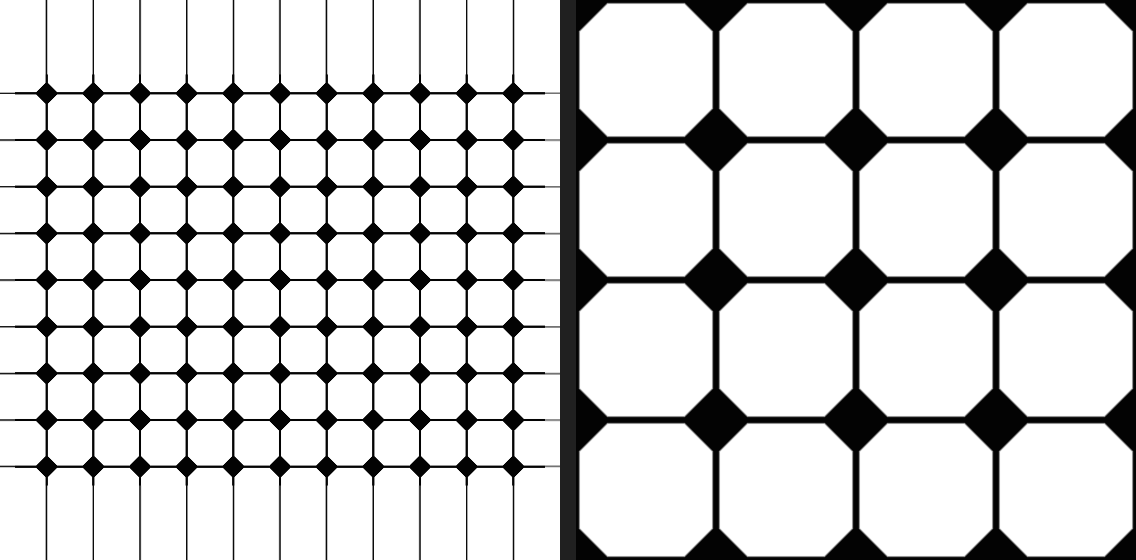
Left, the full canvas; right, a detail of the centre.
Reproduce this pattern procedurally as a three.js fragment shader.

```glsl
varying vec2 vUv;

float hash(float n) {
  return fract(sin(n * 12.9898) * 43758.5453);
}

// Soft-edged coverage of a signed distance.
float fill(float dist) {
  return 1.0 - smoothstep(-0.0008, 0.0008, dist);
}

// One family of lines: thick inside the span, thin with a grey flank beyond it.
float lineShade(float across, float along, float reach, float seed, float endTone) {
  float inside = fill(abs(along - 0.5) - reach);
  float side = hash(seed) < 0.5 ? -1.0 : 1.0;
  float flankTone = mix(0.52, 0.70, hash(seed + 7.3));

  float thick = 1.0 - 0.99 * fill(abs(across) - 0.0020);
  float flank = mix(1.0, flankTone, fill(abs(across - side * 0.0010) - 0.0014));
  float thin = min(flank, mix(1.0, endTone, fill(abs(across) - 0.0012)));
  return mix(thin, thick, inside);
}

void main() {
  // Nearest node of the 11 by 9 lattice
  vec2 node = clamp(floor(vUv * 12.0 + 0.5), vec2(1.0, 2.0), vec2(11.0, 10.0));
  vec2 offset = vUv - node / 12.0;

  // Lines run on to the canvas edges
  float rightEnd = step(0.5, vUv.x);
  float vertical = lineShade(offset.x, vUv.y, 0.367, node.x, 0.04);
  float horizontal = lineShade(offset.y, vUv.x, 0.473, node.y + 20.0,
                               mix(0.10, 0.45, rightEnd));
  float shade = min(vertical, horizontal);

  // Diamond on every node
  float diamond = (abs(offset.x) + abs(offset.y) - 0.0207) * 0.7071;
  shade = min(shade, 1.0 - 0.99 * fill(diamond));

  gl_FragColor = vec4(vec3(shade), 1.0);
}
```
